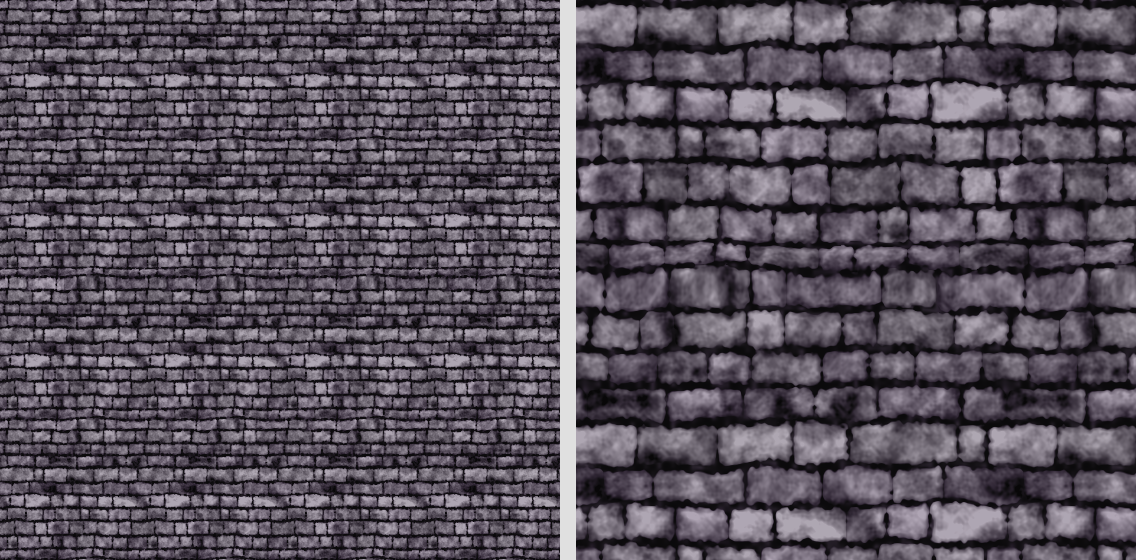
Left: the whole. Right: its middle third, enlarged.
Write a WebGL 2 fragment shader that draws this texture.

```glsl
#version 300 es
precision highp float;
// Weathered wall of rough purple-grey stones: a 4 by 4 repeat of a tile with
// eleven uneven courses. Each stone is a rounded box with jittered ends, eroded
// and shaded by tileable noise, over nearly black joints.
uniform vec2 u_resolution;
out vec4 outColor;

#define REPEATS 4.0          // tiles across and down
#define JOINT vec2(0.0025, 0.0055) // half joint width, in tiles
#define CORNER 0.014         // stone corner radius, in tiles
#define END_JITTER 0.62      // unevenness of stone lengths
#define COURSE_WAVE 0.02     // undulation of the courses
#define EROSION 0.019        // raggedness of stone edges
#define GRAIN 0.7            // contrast of the stone surface
#define STONE_SPREAD 0.14    // tone difference between stones
#define TILE_WEAR 0.05       // tone difference between repeats
#define JOINT_TONE 0.04      // darkness of the joints

const int COURSES = 11;
// Course boundaries from the top of a tile, in 1/192 of its height
const float BOUNDARY[12] = float[12](0., 16., 34., 50., 67., 87., 104., 122., 140., 160., 178., 192.);
const float COURSE_TONE[11] = float[11](.54, .48, .42, .45, .53, .43, .53, .49, .50, .47, .42);

float hash(vec2 p) {
    vec3 a = fract(p.xyx * vec3(.1031, .1030, .0973));
    a += dot(a, a.yzx + 33.33);
    return fract((a.x + a.y) * a.z);
}

// Value noise that repeats once per tile
float tileNoise(vec2 p, float cells) {
    p *= cells;
    vec2 i = floor(p), f = fract(p);
    f = f * f * (3.0 - 2.0 * f);
    vec2 a = mod(i, cells), b = mod(i + 1.0, cells);
    return mix(mix(hash(a), hash(vec2(b.x, a.y)), f.x),
               mix(hash(vec2(a.x, b.y)), hash(b), f.x), f.y);
}

// Octaves turned by 45 degrees each, which keeps them tileable
float stoneGrain(vec2 p) {
    float sum = 0.0, weight = 0.4, cells = 18.0;
    for (int k = 0; k < 4; k++) {
        sum += weight * tileNoise(p, cells);
        p = vec2(p.x + p.y, p.y - p.x);
        cells = floor(cells * 1.4);
        weight *= 0.75;
    }
    return sum / 1.09;
}

// Position of the left end of stone i, counted in mean stone lengths
float stoneEnd(float i, float count, float course) {
    return i + END_JITTER * (hash(vec2(mod(i, count) + 3.0, course + 17.0)) - 0.5);
}

float roundedBox(vec2 p, vec2 halfSize, float radius) {
    vec2 e = abs(p) - halfSize + radius;
    return length(max(e, 0.0)) + min(max(e.x, e.y), 0.0) - radius;
}

void main() {
    vec2 uv = gl_FragCoord.xy / u_resolution;
    vec2 q = vec2(uv.x, 1.0 - uv.y) * REPEATS;
    float pixel = REPEATS / min(u_resolution.x, u_resolution.y);

    // Wavy courses, squeezed along the middle seam
    q.y += 0.01 + 0.02 * smoothstep(0.09, 0.0, abs(q.y - 1.97));
    q.y += COURSE_WAVE * (tileNoise(q, 9.0) - 0.5);

    // Find the course
    float tileRow = floor(q.y), y = fract(q.y);
    int row = 0;
    for (int k = 1; k < COURSES; k++) if (y * 192.0 >= BOUNDARY[k]) row = k;
    float course = float(row);
    float top = BOUNDARY[row] / 192.0, bottom = BOUNDARY[row + 1] / 192.0;

    // Find the stone in the course
    float count = hash(vec2(course, 41.0)) < 0.3 ? 6.0 : 8.0;
    float x = q.x * count + hash(vec2(course, 7.0)) * count;
    float stone = floor(x);
    if (x < stoneEnd(stone, count, course)) stone -= 1.0;
    else if (x >= stoneEnd(stone + 1.0, count, course)) stone += 1.0;
    float left = stoneEnd(stone, count, course), right = stoneEnd(stone + 1.0, count, course);

    // Eroded outline
    vec2 size = vec2((right - left) / count, bottom - top);
    vec2 local = vec2((x - 0.5 * (left + right)) / count, y - 0.5 * (top + bottom));
    vec2 halfSize = 0.5 * size - JOINT;
    halfSize.y -= 0.004 * hash(vec2(mod(stone, count), course + 60.0));
    float d = roundedBox(local, halfSize, CORNER);
    d += EROSION * (0.5 * tileNoise(q, 43.0) + 0.5 * tileNoise(q, 97.0) - 0.5);
    float soft = max(0.003, 0.5 * pixel);
    float face = smoothstep(soft, -soft, d);

    // Stone tone: half tiles look alike, whole tiles differ by slight wear
    vec2 kind = vec2(mod(stone, 0.5 * count), course);
    vec2 tile = vec2(floor(stone / count), tileRow);
    float tone = COURSE_TONE[row] + STONE_SPREAD * (hash(kind + 23.0) - 0.5);
    tone += 0.07 * (hash(vec2(mod(stone, count), course + 90.0)) - 0.5);
    tone += TILE_WEAR * (hash(tile * 13.0 + kind) - 0.5);
    if (tileRow == 2.0 && row == 0) tone += uv.x < 0.115 ? 0.08 : -0.08;

    // Surface: grain, soot patches, light from above, darkened rim
    float value = tone + GRAIN * (stoneGrain(q) - 0.5);
    value -= 0.2 * smoothstep(0.65, 0.88, tileNoise(q + 0.37, 15.0));
    value -= 0.05 * local.y / halfSize.y;
    value *= mix(0.65, 1.0, smoothstep(0.0, -0.014, d));
    float joint = JOINT_TONE + 0.13 * pow(tileNoise(q, 62.0), 3.0);
    value = clamp(mix(joint, value, face), 0.03, 0.68);

    // Purple-grey tint, slightly stronger on some stones
    float tint = smoothstep(0.0, 0.2, value) * (0.85 + 0.4 * hash(kind + 51.0));
    vec3 color = vec3(value) + tint * vec3(0.004, -0.028, 0.02);
    outColor = vec4(color, 1.0);
}
```
